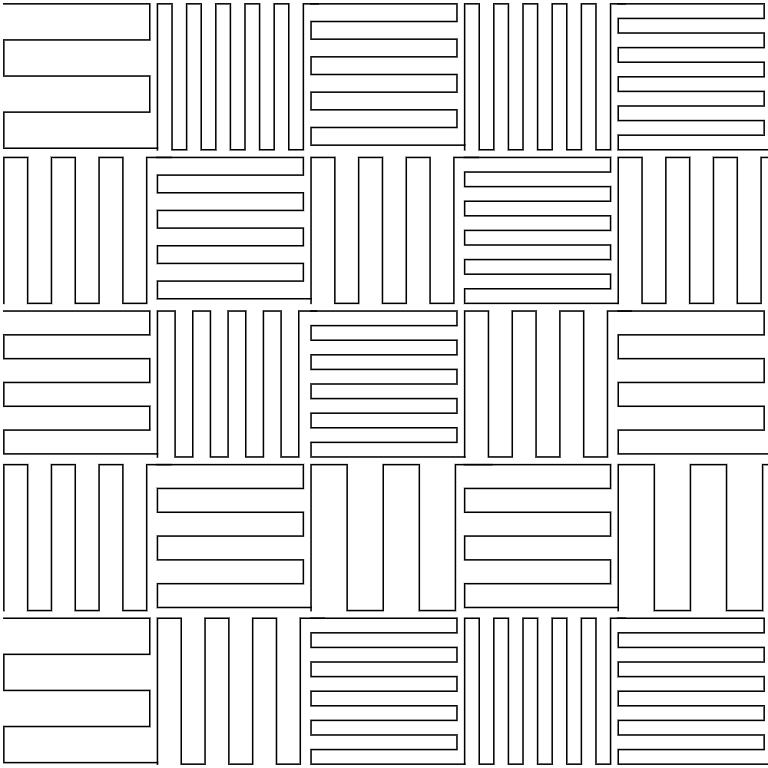
This pattern is drawn by a Shadertoy shader. Its source:

```glsl
const float GRID = 5.0;     // tiles per canvas side
const float TILE = 100.0;   // tile pitch in drawing units
const float SPAN = 95.0;    // side of the drawn square in a tile
const float MARGIN = 2.5;   // inset of that square
const float STROKE = 1.0;   // line width in drawing units

const vec3 PAPER = vec3(1.0);
const vec3 INK = vec3(0.0);

// Full folds of the meander in each tile, rows from the top
const int FOLDS[25] = int[25](
    2, 5, 4, 5, 5,
    3, 4, 3, 5, 3,
    3, 4, 5, 3, 3,
    3, 3, 2, 3, 2,
    2, 3, 5, 5, 5);

float foldCount(vec2 tile) {
    vec2 t = mod(tile, GRID);
    return float(FOLDS[int(t.y) * 5 + int(t.x)]);
}

// Signed distance to a square-ended bar between two axis-aligned points
float barDistance(vec2 p, vec2 a, vec2 b, float width) {
    vec2 d = abs(p - 0.5 * (a + b)) - 0.5 * abs(b - a) - 0.5 * width;
    return max(d.x, d.y);
}

// Serpentine line: p.x runs along the strokes, p.y across them
float meanderDistance(vec2 p, float runs, float gap, float tail, float extraTurn) {
    float run = clamp(round(p.y / gap), 0.0, runs);
    float reach = SPAN + (run == runs ? tail : 0.0);
    float stroke = barDistance(p, vec2(0.0, run * gap), vec2(reach, run * gap), STROKE);

    // Turns alternate between the far and the near side
    float turn = clamp(floor(p.y / gap), 0.0, runs - 1.0 + extraTurn);
    float side = mod(turn, 2.0) < 0.5 ? SPAN : 0.0;
    float link = barDistance(p, vec2(side, turn * gap), vec2(side, (turn + 1.0) * gap), STROKE);
    return min(stroke, link);
}

// Ink coverage of one tile, including the tail that leads to the next
float tileInk(vec2 p, vec2 tile, float pixel) {
    vec2 q = p - tile * TILE - MARGIN;
    float runs = 2.0 * foldCount(tile);
    float gap = 0.5 * floor(2.0 * SPAN / runs);
    bool upright = mod(tile.x + tile.y, 2.0) > 0.5;

    float d = upright
        ? meanderDistance(vec2(SPAN - q.y, q.x), runs, gap, 0.0, 1.0)
        : meanderDistance(q, runs, gap, TILE - SPAN, 0.0);
    return clamp(0.5 - d / pixel, 0.0, 1.0);
}

void mainImage(out vec4 fragColor, in vec2 fragCoord) {
    // Drawing space with y running down from the top edge
    float pixel = GRID * TILE / min(iResolution.x, iResolution.y);
    vec2 p = vec2(fragCoord.x, iResolution.y - fragCoord.y) * pixel;
    vec2 tile = floor(p / TILE);

    // Overlapping tails darken the soft edges
    float paper = 1.0 - tileInk(p, tile, pixel);
    if (tile.x > 0.0) {
        paper *= 1.0 - tileInk(p, tile - vec2(1.0, 0.0), pixel);
    }
    fragColor = vec4(mix(INK, PAPER, paper), 1.0);
}
```
